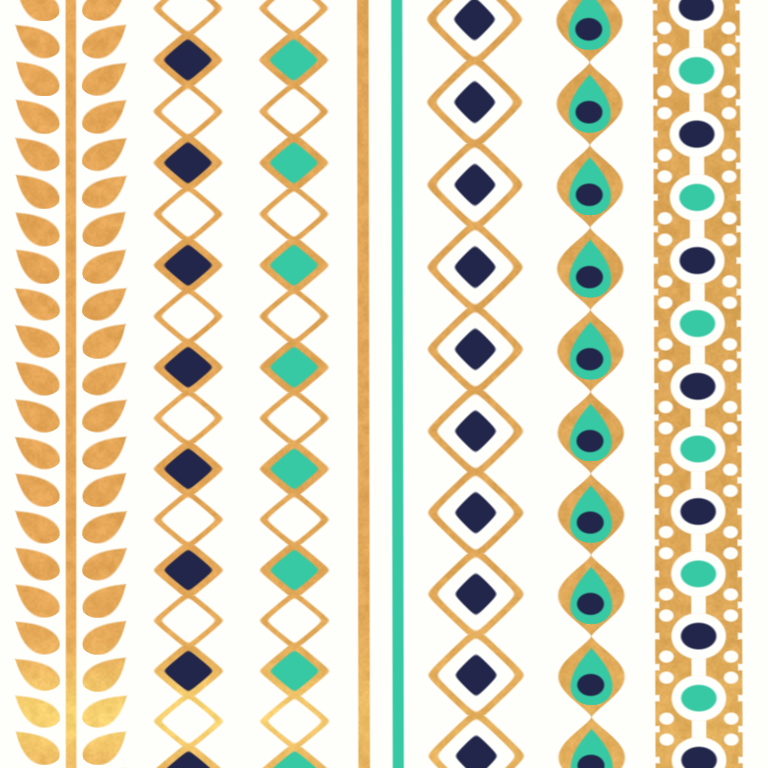
A Shadertoy shader for this pattern:

```glsl
const vec3 NAVY = vec3(0.13, 0.15, 0.29);
const vec3 GREEN = vec3(0.21, 0.79, 0.64);
const vec3 PAPER = vec3(0.995, 0.995, 0.985);

float hash(vec2 p) {
    vec3 q = fract(p.xyx * 0.1031);
    q += dot(q, q.yzx + 33.33);
    return fract((q.x + q.y) * q.z);
}

float noise(vec2 p) {
    vec2 i = floor(p), f = fract(p);
    f *= f * (3.0 - 2.0 * f);
    return mix(mix(hash(i), hash(i + vec2(1, 0)), f.x),
               mix(hash(i + vec2(0, 1)), hash(i + 1.0), f.x), f.y);
}

// Coverage of a shape, with an edge never thinner than a pixel
float fill(float d) {
    float soft = max(0.17, 70.0 / iResolution.y);
    return 1.0 - smoothstep(-soft, soft, d);
}

void paint(inout vec3 color, vec3 ink, float d) {
    color = mix(color, ink, fill(d));
}

// Offset from the nearest repeat centre, and the index of that repeat
vec2 repeatY(float y, float start, float pitch) {
    float id = floor((y - start) / pitch + 0.5);
    return vec2(y - start - id * pitch, id);
}

float diamond(vec2 p, vec2 size, float rounding) {
    vec2 q = sqrt(p * p + rounding * rounding);
    return (dot(q, size.yx) - size.x * size.y) / length(size);
}

float ellipse(vec2 p, vec2 radius) {
    return (length(p / radius) - 1.0) * min(radius.x, radius.y);
}

float box(vec2 p, vec2 halfSize) {
    vec2 q = abs(p) - halfSize;
    return max(q.x, q.y);
}

// Leaf with a blunt base near the stem and a tip rising outwards
float leaf(vec2 p, float seed) {
    float angle = 0.57 + 0.08 * (seed - 0.5);
    vec2 axis = vec2(cos(angle), -sin(angle));
    p -= vec2(4.5, 0.0);
    float along = dot(p, axis);
    float across = dot(p, vec2(-axis.y, axis.x));
    float t = clamp(along / 3.3, -1.0, 1.0);
    across += 0.35 * t * t - 0.15;
    float width = (1.6 + 0.12 * seed) * (1.0 - t) * pow(1.0 + t, 0.6);
    return max(0.8 * (abs(across) - width), abs(along) - 3.3);
}

void drawLeaves(inout vec3 color, vec2 p, vec3 gold) {
    vec2 cell = repeatY(p.y, 5.13, 4.845);
    float seed = hash(vec2(cell.y + 40.0, step(0.0, p.x)));
    paint(color, gold, leaf(vec2(abs(p.x), cell.x), seed));
    paint(color, gold, abs(p.x) - 0.68);
}

// Alternating filled and open diamonds
void drawDiamondChain(inout vec3 color, vec2 p, vec3 gold, vec3 ink) {
    vec2 cell = repeatY(p.y, 7.7, 6.625);
    float d = diamond(vec2(p.x, cell.x), vec2(4.3, 3.6), 0.3);
    if (mod(cell.y, 2.0) < 0.5) {
        paint(color, gold, d - 0.33);
        paint(color, ink, d + 0.55);
    } else {
        paint(color, gold, abs(d) - 0.33);
    }
}

void drawLargeDiamonds(inout vec3 color, vec2 p, vec3 gold) {
    vec2 q = vec2(p.x, repeatY(p.y, 2.47, 10.66).x);
    paint(color, gold, abs(diamond(q, vec2(6.1, 5.9), 0.5)) - 0.42);
    paint(color, NAVY, diamond(q, vec2(3.05, 3.1), 0.4));
}

void drawDrops(inout vec3 color, vec2 p, vec3 gold) {
    vec2 q = vec2(p.x, repeatY(p.y, 2.68, 10.66).x);
    float outer = 4.3 * pow(max(cos(1.5708 * q.y / 5.33), 0.0), 1.25);
    paint(color, gold, 0.75 * (abs(q.x) - outer));
    float t = clamp(q.y / 3.75, -1.0, 1.0);
    float inner = 2.5 * (1.0 + t) * sqrt(1.0 - t);
    paint(color, GREEN, max(0.75 * (abs(q.x) - inner), abs(q.y) - 3.75));
    paint(color, NAVY, ellipse(q - vec2(-0.1, 1.08), vec2(1.75, 1.45)));
}

// Perforated band with alternating ringed beads
void drawBand(inout vec3 color, vec2 p, vec3 gold) {
    vec2 cell = repeatY(p.y, 0.91, 8.17);
    vec2 q = vec2(p.x, cell.x), a = abs(q);
    paint(color, gold, a.x - 5.66);
    paint(color, PAPER, ellipse(a - vec2(4.2, 2.7), vec2(0.95, 0.8)));
    paint(color, PAPER, box(a - vec2(0.0, 4.085), vec2(0.95, 1.2)));
    float notchY = repeatY(p.y, 0.91, 4.085).x;
    paint(color, PAPER, box(vec2(a.x - 5.66, notchY), vec2(0.55, 0.42)));
    paint(color, PAPER, ellipse(q, vec2(3.55, 3.05)));
    paint(color, mod(cell.y, 2.0) < 0.5 ? NAVY : GREEN, ellipse(q, vec2(2.3, 1.75)));
}

void mainImage(out vec4 fragColor, in vec2 fragCoord) {
    // Percent of the canvas, y downwards, with a slight lean and stretch
    vec2 p = 100.0 * fragCoord / iResolution.y;
    p.y = 100.0 - p.y;
    p.x -= (p.y - 50.0) * p.x * 0.00004;
    p.y -= 0.00015 * p.y * (100.0 - p.y);

    // Foil that brightens near the lower left, with fine mottling
    vec3 gold = mix(vec3(0.90, 0.65, 0.34), vec3(0.86, 0.65, 0.34), p.x / 100.0);
    float glow = exp(-pow((p.y - 93.0) / 6.0, 2.0)) * (1.0 - smoothstep(25.0, 65.0, p.x));
    gold = mix(gold, vec3(0.98, 0.84, 0.45), 0.75 * glow + 0.2 * smoothstep(65.0, 100.0, p.y));
    gold += 0.06 * (noise(p * 0.9) - 0.5) + 0.04 * (noise(p * 3.0) - 0.5);

    vec3 color = PAPER;
    drawLeaves(color, p - vec2(9.24, 0.0), gold);
    drawDiamondChain(color, p - vec2(24.5, 0.0), gold, NAVY);
    drawDiamondChain(color, p - vec2(38.3, 0.0), gold, GREEN);
    paint(color, gold, abs(p.x - 47.33) - 0.75);
    paint(color, GREEN, abs(p.x - 51.76) - 0.72);
    drawLargeDiamonds(color, p - vec2(61.9, 0.0), gold);
    drawDrops(color, p - vec2(76.9, 0.0), gold);
    drawBand(color, p - vec2(90.85, 0.0), gold);
    fragColor = vec4(color, 1.0);
}
```
